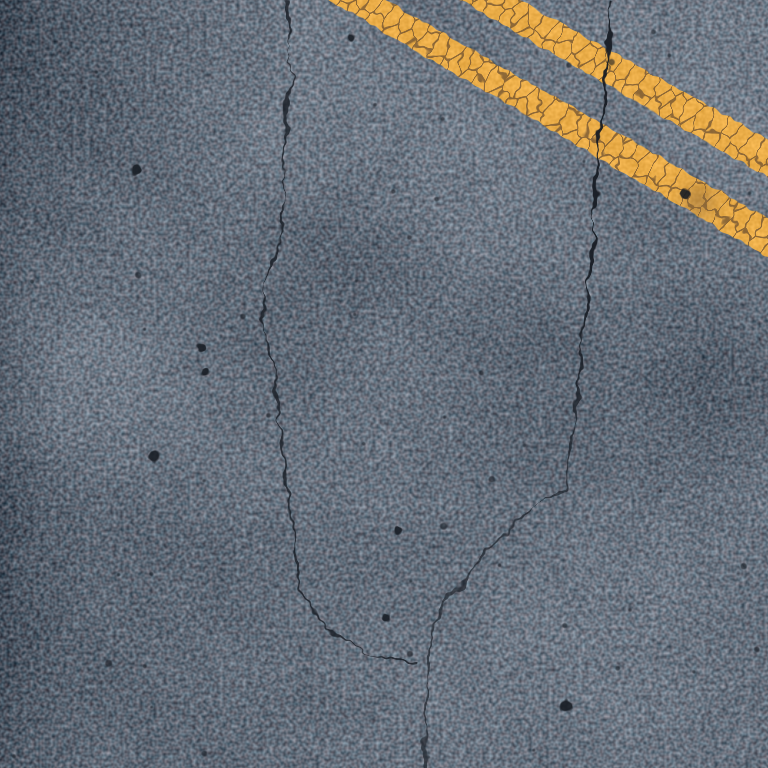
A WebGL 2 fragment shader for this texture:

```glsl
#version 300 es
precision highp float;
// Weathered asphalt crossed by two slanted yellow lane stripes.
// Soft tone pools and gradient-noise grain form the road; distance fields
// draw the cracks, pits and stripes, and Voronoi edges craze the paint.

uniform vec2 u_resolution;
out vec4 fragColor;

const int CRACK_POINTS = 14;
const vec2 LEFT_CRACK[CRACK_POINTS] = vec2[](
  vec2(.375, 1.), vec2(.379, .896), vec2(.371, .805), vec2(.369, .70),
  vec2(.346, .642), vec2(.341, .583), vec2(.357, .525), vec2(.361, .466),
  vec2(.371, .382), vec2(.387, .284), vec2(.391, .225), vec2(.434, .176),
  vec2(.475, .147), vec2(.54, .135));
const vec2 RIGHT_CRACK[CRACK_POINTS] = vec2[](
  vec2(.797, 1.), vec2(.789, .902), vec2(.781, .831), vec2(.776, .753),
  vec2(.772, .674), vec2(.76, .57), vec2(.754, .505), vec2(.743, .427),
  vec2(.737, .366), vec2(.674, .323), vec2(.638, .286), vec2(.573, .212),
  vec2(.557, .154), vec2(.553, 0.));

// Tone pools: centre, radius, brightness change.
const vec4 POOLS[11] = vec4[](
  vec4(.02, .95, .22, -.07), vec4(.0, .35, .10, -.05), vec4(.06, .10, .24, -.05),
  vec4(.36, .90, .14, .045), vec4(.63, .75, .16, .055), vec4(.11, .52, .10, .045),
  vec4(.46, .66, .11, -.055), vec4(.69, .53, .11, -.055), vec4(.93, .50, .11, -.06),
  vec4(.76, .20, .18, .03), vec4(.94, .94, .16, .05));

// Large pits: centre, radius.
const vec3 PITS[9] = vec3[](
  vec3(.457, .951, .0045), vec3(.177, .779, .0062), vec3(.262, .548, .0055),
  vec3(.267, .516, .0045), vec3(.201, .406, .0068), vec3(.518, .310, .0048),
  vec3(.503, .196, .0052), vec3(.737, .081, .0072), vec3(.892, .747, .0060));

const vec3 ASPHALT = vec3(.398, .436, .486);
const vec3 TAR = vec3(.09, .11, .14);
const vec3 PAINT = vec3(.94, .69, .28);
const vec3 PAINT_GAP = vec3(.43, .31, .18);

vec2 hash2(vec2 cell) {
  vec3 h = fract(cell.xyx * vec3(.1031, .1030, .0973));
  h += dot(h, h.yzx + 33.33);
  return fract((h.xx + h.yz) * h.zy);
}

float cornerSlope(vec2 cell, vec2 offset) {
  float angle = 6.28318 * hash2(cell).x;
  return dot(vec2(cos(angle), sin(angle)), offset);
}

float gradientNoise(vec2 p) {
  vec2 i = floor(p), f = p - i;
  vec2 s = f * f * f * (f * (f * 6. - 15.) + 10.), e = vec2(1, 0);
  return mix(mix(cornerSlope(i, f), cornerSlope(i + e, f - e), s.x),
             mix(cornerSlope(i + e.yx, f - e.yx), cornerSlope(i + 1., f - 1.), s.x), s.y);
}

float segmentDistance(vec2 p, vec2 a, vec2 b) {
  vec2 d = b - a;
  return length(p - a - d * clamp(dot(p - a, d) / dot(d, d), 0., 1.));
}

float crackMask(vec2 p, vec2 points[CRACK_POINTS], float width, float aa) {
  vec2 jag = vec2(gradientNoise(p * 34.), gradientNoise(p * 34. + 51.)) * .009
           + vec2(gradientNoise(p * 105. + 9.), gradientNoise(p * 105. + 73.)) * .004;
  float d = 1.;
  for (int i = 0; i < CRACK_POINTS - 1; i++)
    d = min(d, segmentDistance(p + jag, points[i], points[i + 1]));
  float w = width * (.85 + 1.5 * gradientNoise(p * 28. + 17.));
  return 1. - smoothstep(-aa, aa, d - w);
}

// Difference between the two nearest cell centres: zero on cell borders.
float cellBorder(vec2 p) {
  vec2 i = floor(p), nearest = vec2(9.);
  for (int y = -1; y <= 1; y++)
    for (int x = -1; x <= 1; x++) {
      vec2 cell = i + vec2(x, y);
      float d = length(cell + .1 + .8 * hash2(cell) - p);
      nearest = d < nearest.x ? vec2(d, nearest.x) : vec2(nearest.x, min(nearest.y, d));
    }
  return nearest.y - nearest.x;
}

float stripeMask(vec2 p, vec2 a, vec2 b, float aa) {
  vec2 dir = normalize(b - a);
  float across = dot(p - a, vec2(-dir.y, dir.x));
  float halfWidth = mix(.0185, .0215, smoothstep(.5, 1., p.x)) + .004 * gradientNoise(p * 75.);
  return 1. - smoothstep(-aa, aa, abs(across) - halfWidth);
}

// Small random pits, a few per canvas.
float scatteredPits(vec2 p, float aa) {
  vec2 cell = floor(p * 18.), rnd = hash2(cell + 40.);
  float radius = .0012 + .0028 * rnd.y * rnd.y;
  float d = length(p - (cell + .2 + .6 * hash2(cell + 7.)) / 18.);
  return step(.84, rnd.x) * (1. - smoothstep(-aa, aa * 2., d - radius));
}

void main() {
  vec2 p = gl_FragCoord.xy / u_resolution;
  float aa = .8 / min(u_resolution.x, u_resolution.y);

  // Broad tones and diagonal wear
  float tone = .045 * gradientNoise(mat2(.82, .57, -.57, .82) * p * vec2(4., 7.))
             + .03 * gradientNoise(p * 19.) - .07 * exp(-p.x * 22.);
  for (int i = 0; i < 11; i++) {
    vec2 q = (p - POOLS[i].xy) / POOLS[i].z;
    tone += POOLS[i].w * exp(-dot(q, q));
  }

  // Stone grain with a faint colour shift
  float grain = .20 * gradientNoise(p * 231.) + .13 * gradientNoise(p * 137. + 31.);
  float tint = gradientNoise(p * 173. + 83.);
  vec3 color = ASPHALT + tone + grain + tint * vec3(.055, -.015, -.03);

  // Pits
  float pits = .6 * scatteredPits(p, aa);
  vec2 ragged = p + .003 * vec2(gradientNoise(p * 120.), gradientNoise(p * 120. + 60.));
  for (int i = 0; i < 9; i++)
    pits = max(pits, .9 - .9 * smoothstep(-.0012, .0018, length(ragged - PITS[i].xy) - PITS[i].z));

  // Crazed paint stripes
  float paint = max(stripeMask(p, vec2(.465, 1.), vec2(1., .69), aa),
                    stripeMask(p, vec2(.637, 1.), vec2(1., .794), aa));
  vec2 along = normalize(vec2(.535, -.31));
  vec2 paintUv = vec2(dot(p, along), dot(p, vec2(-along.y, along.x))) * vec2(58., 33.);
  float gap = 1. - smoothstep(.03, .13, cellBorder(paintUv + .25 * gradientNoise(p * 90.)));
  float dirt = exp(-dot(p - vec2(.91, .738), p - vec2(.91, .738)) / .0005);
  vec3 paintColor = PAINT + .28 * grain + .05 * gradientNoise(p * 40.);
  paintColor = mix(paintColor, PAINT_GAP, max(.75 * gap, .38 * dirt));
  color = mix(color, paintColor, paint * .97);

  // Pits and cracks cut through both surfaces
  color = mix(color, TAR, pits);
  color = mix(color, TAR, .8 * crackMask(p, LEFT_CRACK, .0015, aa));
  float depth = mix(.65, .95, smoothstep(.3, .7, p.y));
  color = mix(color, TAR, depth * crackMask(p, RIGHT_CRACK, mix(.0011, .0022, depth), aa));
  fragColor = vec4(clamp(color, 0., 1.), 1.);
}
```
